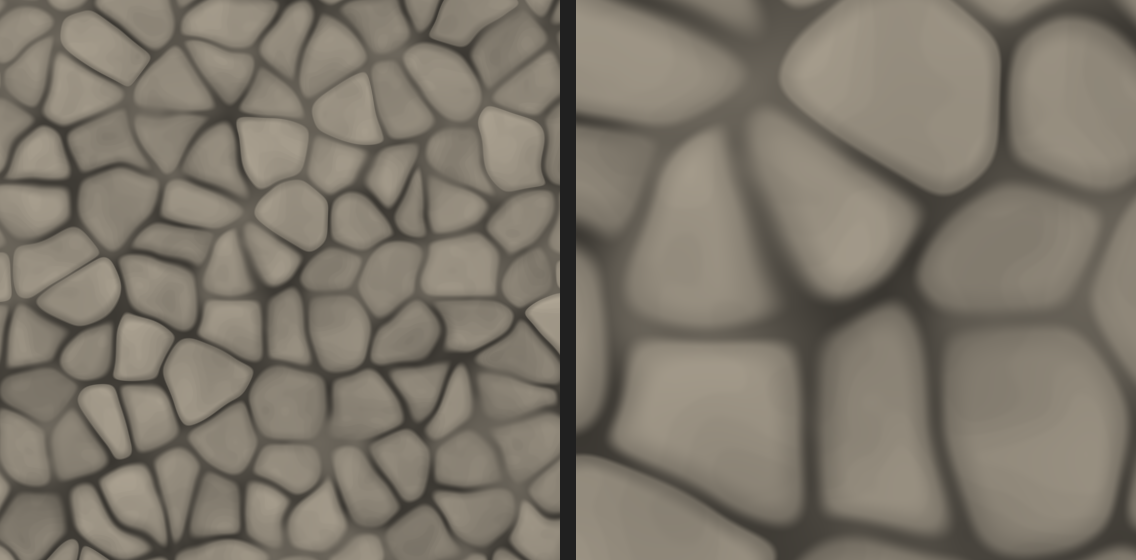
Left: the whole. Right: its middle third, enlarged.
This texture is drawn by a Shadertoy shader. Its source:

```glsl
// Rounded taupe field stones packed tightly with soft dark joints.
#define STONES 9.0        // stones across the canvas
#define JITTER 0.92       // irregularity of the packing
#define ROUNDING 17.0     // higher gives sharper stone corners
#define WARP 0.13         // bend of the stone outlines
#define RAISED 0.20       // share of crisp, brighter stones
#define FACE_TONE 0.565   // mean brightness of stone faces
#define FACE_VARIATION 0.085
#define PATCH_CONTRAST 0.13
#define JOINT_DARK 0.245
#define JOINT_LIGHT 0.41
#define TINT vec3(1.0, 0.945, 0.848)

vec2 hash22(vec2 p) {
    vec3 q = fract(p.xyx * vec3(0.1031, 0.1030, 0.0973));
    q += dot(q, q.yzx + 33.33);
    return fract((q.xx + q.yz) * q.zy);
}

float noise(vec2 p) {
    vec2 i = floor(p), f = fract(p);
    f = f * f * (3.0 - 2.0 * f);
    float bottom = mix(hash22(i).x, hash22(i + vec2(1, 0)).x, f.x);
    float top = mix(hash22(i + vec2(0, 1)).x, hash22(i + vec2(1, 1)).x, f.x);
    return mix(bottom, top, f.y);
}

vec2 stoneCentre(vec2 cell) {
    return cell + 0.5 + JITTER * (hash22(cell + 71.0) - 0.5);
}

// Finds the nearest stone: its cell and the offset to its centre.
void nearestStone(vec2 p, out vec2 cell, out vec2 toCentre) {
    float best = 1e5;
    for (int y = -2; y <= 2; y++)
    for (int x = -2; x <= 2; x++) {
        vec2 c = floor(p) + vec2(x, y);
        vec2 r = stoneCentre(c) - p;
        if (dot(r, r) < best) {
            best = dot(r, r);
            cell = c;
            toCentre = r;
        }
    }
}

// Smooth minimum of the distances to all sides, which rounds the corners.
float edgeDistance(vec2 p, vec2 cell, vec2 toCentre) {
    float sum = 0.0;
    for (int y = -2; y <= 2; y++)
    for (int x = -2; x <= 2; x++) {
        if (x == 0 && y == 0) continue;
        vec2 r = stoneCentre(cell + vec2(x, y)) - p;
        float side = dot(0.5 * (r + toCentre), normalize(r - toCentre));
        sum += exp(-ROUNDING * side);
    }
    return -log(sum) / ROUNDING;
}

// Broad, faintly stepped patches like layered brush strokes.
float paintedPatches(vec2 p) {
    float n = 0.7 * noise(p * 1.7) + 0.3 * noise(p * 4.1 + 19.0);
    float steps = n * 7.0;
    float terrace = (floor(steps) + smoothstep(0.35, 0.65, fract(steps))) / 7.0;
    return mix(n, terrace, 0.65) - 0.5;
}

void mainImage(out vec4 fragColor, in vec2 fragCoord) {
    vec2 p = STONES * fragCoord / min(iResolution.x, iResolution.y);
    p += WARP * (vec2(noise(p * 1.6), noise(p * 1.6 + 47.0)) - 0.5) * 2.0;

    vec2 cell, toCentre;
    nearestStone(p, cell, toCentre);
    float d = edgeDistance(p, cell, toCentre);
    vec2 character = hash22(cell + 13.0);
    vec2 tilt = hash22(cell + 131.0) - 0.5;
    float raised = step(1.0 - RAISED, character.x);

    // Joints vary between deep shadow and pale packed earth.
    float joint = mix(JOINT_DARK, JOINT_LIGHT,
                      smoothstep(0.2, 0.85, noise(p * 1.1 + 5.0)));
    joint += 0.04 * (noise(p * 5.0) - 0.5);

    // Stone face with its own brightness, slant and patches.
    float face = FACE_TONE + FACE_VARIATION * (character.y - 0.5);
    face += 0.045 * raised - 0.07 * dot(toCentre, tilt + vec2(0.0, 0.15));
    face += PATCH_CONTRAST * paintedPatches(p + 23.0 * character);

    // A soft shoulder and a broader dome; raised stones end abruptly.
    float shoulderWidth = mix(mix(0.075, 0.11, character.x), 0.035, raised);
    float shoulder = smoothstep(0.0, shoulderWidth, d);
    float dome = smoothstep(0.02, mix(0.21, 0.13, raised), d);
    float tone = mix(joint, face, mix(shoulder, dome, 0.38));

    fragColor = vec4(tone * TINT, 1.0);
}
```
